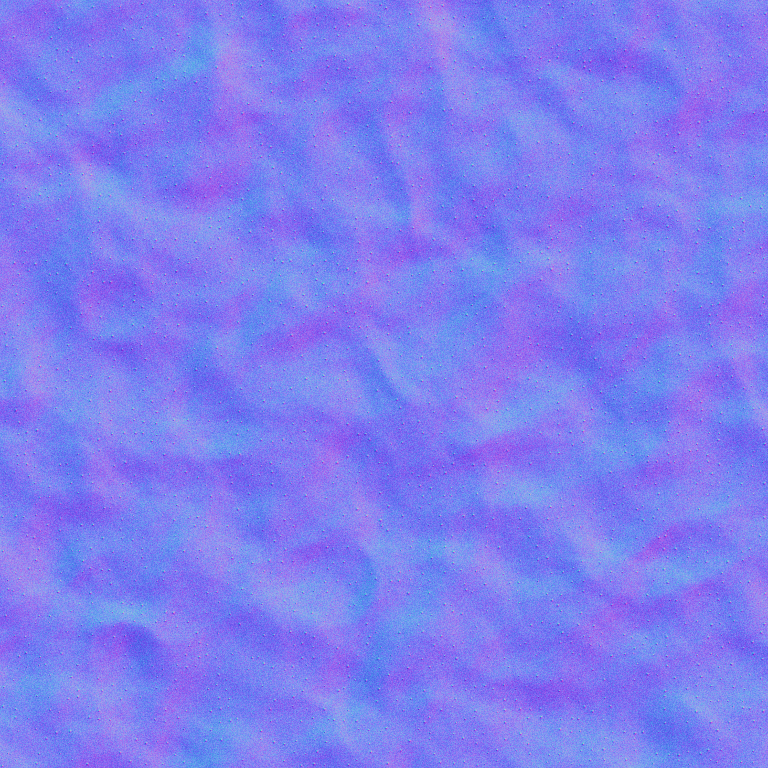
Reproduce this texture map procedurally as a Shadertoy shader.

```glsl
// Tangent-space normal map of wind-worn sand: soft warped dunes with creased
// crests, a fine grain over everything and tiny scattered grit bumps.
// Slopes come from finite differences of a gradient-noise height field.

vec2 hash22(vec2 p) {
    vec3 q = fract(p.xyx * vec3(0.1031, 0.1030, 0.0973));
    q += dot(q, q.yzx + 33.33);
    return fract((q.xx + q.yz) * q.zy);
}

vec2 latticeGradient(vec2 cell) {
    float angle = 6.2832 * hash22(cell).x;
    return vec2(cos(angle), sin(angle));
}

float gradientNoise(vec2 p) {
    vec2 i = floor(p), f = p - i;
    vec2 u = f * f * f * (f * (f * 6.0 - 15.0) + 10.0);
    vec2 o = vec2(0.0, 1.0);
    float bottom = mix(dot(latticeGradient(i), f),
                       dot(latticeGradient(i + o.yx), f - o.yx), u.x);
    float top = mix(dot(latticeGradient(i + o.xy), f - o.xy),
                    dot(latticeGradient(i + o.yy), f - o.yy), u.x);
    return mix(bottom, top, u.y);
}

mat2 rotation(float a) {
    return mat2(cos(a), sin(a), -sin(a), cos(a));
}

// Dune height: broad swells, rounded ridges and smaller ripples
float duneHeight(vec2 p) {
    p = rotation(-0.3) * p * vec2(1.04, 1.1) + 7.0;
    p += 0.025 * vec2(gradientNoise(p * 6.0 + 31.0), gradientNoise(p * 6.0 + 57.0));
    float ridge = gradientNoise(rotation(0.8) * p * 7.5 + 13.0);
    float h = 0.0120 * gradientNoise(p * 5.5);
    h -= 0.0135 * sqrt(ridge * ridge + 0.006);
    h += 0.0062 * gradientNoise(rotation(0.6) * p * 13.0);
    h += 0.0019 * gradientNoise(rotation(1.1) * p * 25.0);
    h += 0.0005 * gradientNoise(rotation(0.3) * p * 52.0);
    return h;
}

// Downhill direction of the dunes
vec2 duneTilt(vec2 p) {
    vec2 e = vec2(0.002, 0.0);
    return -vec2(duneHeight(p + e.xy) - duneHeight(p - e.xy),
                 duneHeight(p + e.yx) - duneHeight(p - e.yx)) / (2.0 * e.x);
}

// Fine grain: rotated layers, from single grains to faint clumps
vec2 grainTilt(vec2 p) {
    vec2 a = rotation(0.5) * p * 610.0, b = rotation(1.2) * p * 350.0;
    vec2 c = rotation(0.9) * p * 130.0;
    return 0.36 * vec2(gradientNoise(a), gradientNoise(a + 411.3))
         + 0.20 * vec2(gradientNoise(b + 83.7), gradientNoise(b + 257.1))
         + 0.10 * vec2(gradientNoise(c + 19.4), gradientNoise(c + 171.8));
}

// Grit: one possible small dome per cell, tilting outward
vec2 gritTilt(vec2 p) {
    vec2 cell = floor(p * 72.0);
    vec2 size = hash22(cell + 91.0);
    vec2 center = 0.2 + 0.6 * hash22(cell);
    vec2 d = (fract(p * 72.0) - center) / mix(0.05, 0.10, size.x);
    return step(size.y, 0.5) * 1.5 * d * exp(-dot(d, d));
}

void mainImage(out vec4 fragColor, in vec2 fragCoord) {
    vec2 uv = fragCoord / iResolution.y;
    vec2 tilt = duneTilt(uv) + grainTilt(uv) + gritTilt(uv);
    vec3 normal = normalize(vec3(tilt, 1.0));

    // Encode to colour; unresolved roughness shortens the upright part
    vec3 color = 0.5 + 0.5 * normal - vec3(0.006, 0.005, 0.045);
    fragColor = vec4(clamp(color, 0.0, 1.0), 1.0);
}
```
